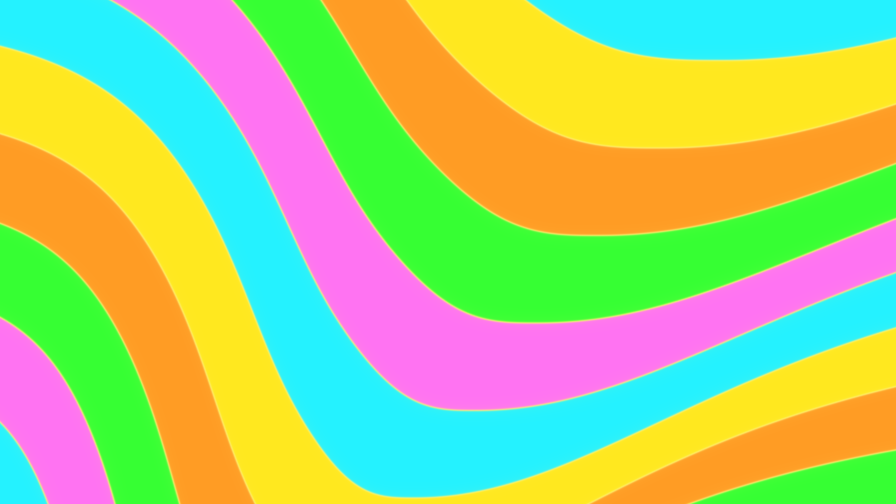
This background is drawn by a WebGL 1 fragment shader. Its source:

```glsl
precision highp float;
uniform vec2 u_resolution;

const vec3 CYAN   = vec3(0.14, 0.95, 1.00);
const vec3 YELLOW = vec3(1.00, 0.91, 0.12);
const vec3 ORANGE = vec3(1.00, 0.61, 0.14);
const vec3 GREEN  = vec3(0.21, 1.00, 0.20);
const vec3 PINK   = vec3(1.00, 0.45, 0.95);
const vec3 RIM    = vec3(1.00, 0.95, 0.45);

const int   BAND_EDGES    = 10;
const vec2  FIRST_VALLEY  = vec2(1.435, 0.880);
const vec2  VALLEY_STEP   = vec2(-0.1227, -0.1736);
const vec3  LEFT_SCALE    = vec3(1.93, -0.225, 0.0071); // quadratic in band number
const vec2  RIGHT_SCALE   = vec2(1.45, -0.085);         // linear in band number
const vec3  LEFT_RISE     = vec3(0.968, 0.370, 3.10);   // height, midpoint, steepness
const vec3  RIGHT_RISE    = vec3(0.579, 0.792, 2.05);
const vec3  LEFT_SAG      = vec3(0.028, 0.282, 0.081);  // depth, center, width
const float RIM_WIDTH     = 0.0022;
const float RIM_STRENGTH  = 0.6;
const float HALO_WIDTH    = 0.010;
const float HALO_STRENGTH = 0.08;

// S-shaped climb from zero to rise.x
float climb(float x, vec3 rise) {
  float t = pow(max(x, 0.0001) / rise.y, rise.z);
  return rise.x * t / (1.0 + t);
}

// Height of one band edge: a valley with a steep left and a gentle right slope
float edgeHeight(float x, float band) {
  vec2 valley = FIRST_VALLEY + band * VALLEY_STEP;
  float offset = x - valley.x;
  if (offset > 0.0) {
    float scale = RIGHT_SCALE.x + RIGHT_SCALE.y * band;
    return valley.y + climb(offset / scale, RIGHT_RISE);
  }
  float v = -offset / dot(LEFT_SCALE, vec3(1.0, band, band * band));
  float sag = (v - LEFT_SAG.y) / LEFT_SAG.z;
  return valley.y + climb(v, LEFT_RISE) - LEFT_SAG.x * exp(-sag * sag);
}

// Approximate signed distance, positive below the edge
float edgeDistance(vec2 p, float band) {
  const float h = 0.002;
  float slope = (edgeHeight(p.x + h, band) - edgeHeight(p.x - h, band)) / (2.0 * h);
  return (edgeHeight(p.x, band) - p.y) / sqrt(1.0 + slope * slope);
}

vec3 bandColor(float band) {
  float k = mod(band, 5.0);
  if (k < 0.5) return CYAN;
  if (k < 1.5) return YELLOW;
  if (k < 2.5) return ORANGE;
  if (k < 3.5) return GREEN;
  return PINK;
}

void main() {
  vec2 p = gl_FragCoord.xy / u_resolution.y;
  float aa = 0.75 / u_resolution.y;
  vec3 color = bandColor(0.0);
  float nearest = 1.0;

  // Stack the bands from the upper right downward
  for (int i = 0; i < BAND_EDGES; i++) {
    float band = float(i);
    float d = edgeDistance(p, band);
    color = mix(color, bandColor(band + 1.0), smoothstep(-aa, aa, d));
    nearest = min(nearest, abs(d));
  }

  // Thin bright rim with a faint halo
  float rim = nearest / RIM_WIDTH;
  float glow = RIM_STRENGTH * exp(-rim * rim) + HALO_STRENGTH * exp(-nearest / HALO_WIDTH);
  gl_FragColor = vec4(mix(color, RIM, glow), 1.0);
}
```
